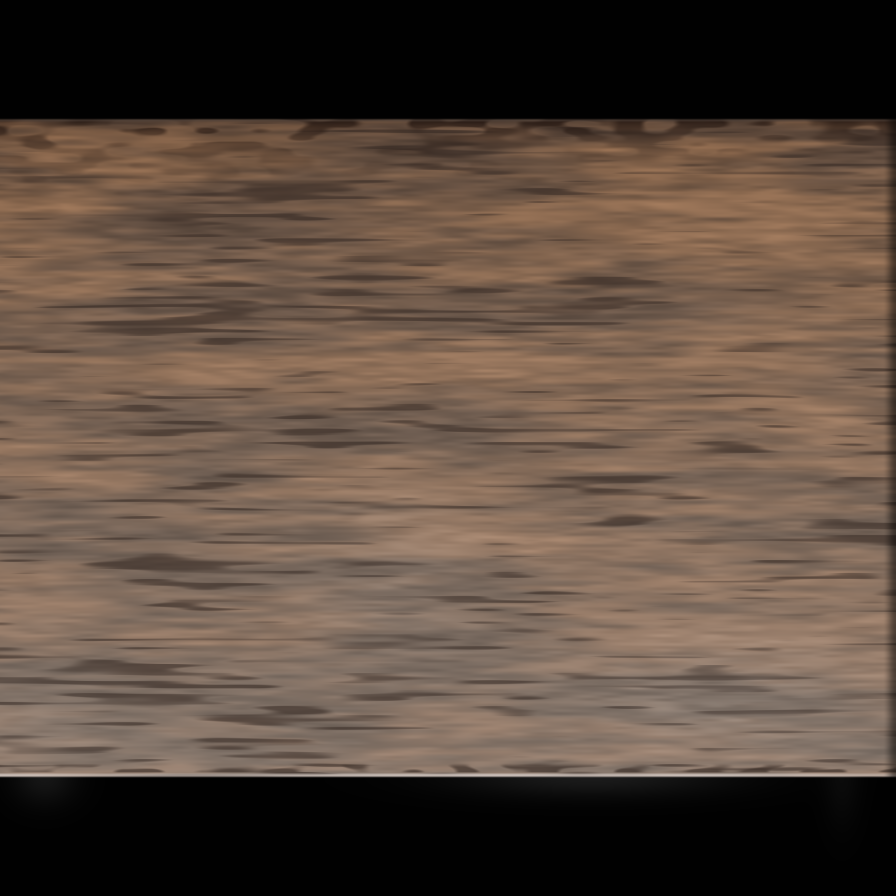
Write a three.js fragment shader that draws this texture.

```glsl
varying vec2 vUv;

const float BOARD_BOTTOM = 0.133;
const float BOARD_TOP = 0.867;
const float EDGE_SOFTNESS = 0.0015;

const vec3 BACKDROP = vec3(0.004);
const vec3 WARM_TOP = vec3(0.505, 0.375, 0.275);
const vec3 WARM_BOTTOM = vec3(0.575, 0.480, 0.415);
const vec3 GREY_TOP = vec3(0.415, 0.325, 0.265);
const vec3 GREY_BOTTOM = vec3(0.520, 0.465, 0.425);
const vec3 PORE = vec3(0.225, 0.175, 0.150);
const vec3 CHAR = vec3(0.120, 0.070, 0.050);
const vec3 SHEEN = vec3(0.640, 0.600, 0.570);
const vec3 RIM_LIGHT = vec3(0.820, 0.780, 0.760);

// Cells across and up for each size of streak
const vec2 CLOUD_SCALE = vec2(4.0, 17.0);
const vec2 BAND_SCALE = vec2(7.0, 62.0);
const vec2 FIBRE_SCALE = vec2(17.0, 165.0);
const vec2 HAIR_SCALE = vec2(36.0, 310.0);
const vec2 PORE_SCALE = vec2(13.0, 215.0);
const vec2 FLECK_SCALE = vec2(34.0, 130.0);

const float GRAIN_CONTRAST = 0.62;
const float PORE_STRENGTH = 0.62;
const float WAVER = 0.004;

float hash(vec2 p) {
  vec3 q = fract(p.xyx * 0.1031);
  q += dot(q, q.yzx + 33.33);
  return fract((q.x + q.y) * q.z);
}

float noise(vec2 p) {
  vec2 cell = floor(p);
  vec2 f = fract(p);
  f = f * f * (3.0 - 2.0 * f);
  float low = mix(hash(cell), hash(cell + vec2(1.0, 0.0)), f.x);
  float high = mix(hash(cell + vec2(0.0, 1.0)), hash(cell + 1.0), f.x);
  return mix(low, high, f.y);
}

// Noise whose rows are shifted at random, so that streak ends do not line up
float streaks(vec2 p, vec2 scale, float seed) {
  vec2 q = p * scale + seed;
  float row = floor(q.y);
  float f = smoothstep(0.0, 1.0, fract(q.y));
  float below = noise(vec2(q.x + 19.0 * hash(vec2(row, seed)), row));
  float above = noise(vec2(q.x + 19.0 * hash(vec2(row + 1.0, seed)), row + 1.0));
  return mix(below, above, f);
}

float spot(vec2 p, vec2 center, vec2 radius) {
  vec2 d = (p - center) / radius;
  return exp(-dot(d, d));
}

vec3 wood(vec2 p, float height) {
  vec2 g = p + vec2(0.0, WAVER * noise(p * vec2(5.0, 9.0)));
  float cloud = noise(g * CLOUD_SCALE + 7.0);
  float band = streaks(g, BAND_SCALE, 13.0);
  float fibre = streaks(g, FIBRE_SCALE, 29.0);
  float hair = streaks(g, HAIR_SCALE, 41.0);

  // Warm and grey bands, paler towards the bottom
  float warmth = smoothstep(0.25, 0.75, 0.45 * cloud + 0.3 * band + 0.25 * fibre);
  vec3 warm = mix(WARM_BOTTOM, WARM_TOP, height);
  vec3 grey = mix(GREY_BOTTOM, GREY_TOP, height);
  vec3 color = mix(grey, warm, warmth);

  // Fine fibres
  float grain = 0.2 * cloud + 0.25 * band + 0.3 * fibre + 0.25 * hair - 0.5;
  float contrast = GRAIN_CONTRAST * mix(0.7, 1.15, height);
  color *= 1.0 + contrast * grain;

  // Thin dark pores, denser inside the dark bands
  float pores = streaks(g, PORE_SCALE, 57.0) + 0.3 * (0.5 - cloud) + 0.2 * (0.5 - band);
  color = mix(color, PORE, PORE_STRENGTH * smoothstep(0.68, 0.98, pores));

  // Soft reflections near the bottom
  float sheen = spot(p, vec2(0.82, 0.22), vec2(0.17, 0.07));
  sheen += 0.6 * spot(p, vec2(0.44, 0.36), vec2(0.10, 0.10));
  sheen += 0.5 * spot(p, vec2(0.05, 0.19), vec2(0.10, 0.06));
  return mix(color, SHEEN, sheen * (0.12 + 0.4 * hair * fibre));
}

void main() {
  vec2 p = vUv;
  float height = clamp((p.y - BOARD_BOTTOM) / (BOARD_TOP - BOARD_BOTTOM), 0.0, 1.0);
  float fromTop = BOARD_TOP - p.y;
  float fromBottom = p.y - BOARD_BOTTOM;
  vec3 color = wood(p, height);

  // Charred flecks along the top, strongest at the left
  float fleck = streaks(p, FLECK_SCALE, 71.0);
  float scorch = exp(-max(fromTop, 0.0) / mix(0.035, 0.018, p.x));
  color = mix(color, CHAR, scorch * (0.2 + 0.7 * smoothstep(0.40, 0.75, fleck)));
  float topRim = 1.0 - smoothstep(0.001, 0.004, fromTop);
  color = mix(color, vec3(0.30, 0.25, 0.22), 0.6 * topRim);

  // Chipped strip and bright rim along the bottom
  float strip = smoothstep(0.004, 0.006, fromBottom) * (1.0 - smoothstep(0.010, 0.016, fromBottom));
  color = mix(color, PORE, 0.65 * strip * smoothstep(0.45, 0.75, fleck));
  float rim = 1.0 - smoothstep(0.002, 0.005, fromBottom);
  color = mix(color, RIM_LIGHT, rim * (0.45 + 0.5 * noise(vec2(p.x * 9.0, 3.0))));

  // Shaded right end
  color *= mix(1.0, 0.5, smoothstep(0.985, 1.0, p.x));

  // Faint glow on the dark ground below
  float glow = spot(p, vec2(0.66, BOARD_BOTTOM), vec2(0.15, 0.022));
  glow += 0.8 * spot(p, vec2(0.05, BOARD_BOTTOM), vec2(0.035, 0.030));
  glow += 0.35 * spot(p, vec2(0.94, BOARD_BOTTOM), vec2(0.02, 0.055));
  vec3 ground = BACKDROP + 0.10 * glow * step(p.y, 0.5);

  float board = smoothstep(-EDGE_SOFTNESS, EDGE_SOFTNESS, fromBottom)
              * smoothstep(-EDGE_SOFTNESS, EDGE_SOFTNESS, fromTop);
  gl_FragColor = vec4(mix(ground, color, board), 1.0);
}
```
